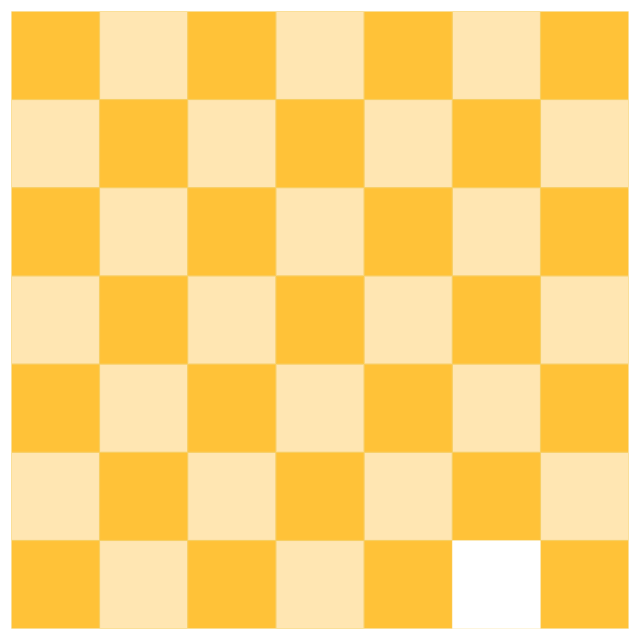
Reproduce this pattern procedurally as a Shadertoy shader.

```glsl
// A seven by seven checkerboard of amber and cream squares on white, with one
// square left out of the bottom row. Alternating triangle waves give the signed
// distance to the grid lines, which shades the checks and their hairline seams.

#define COUNT 7.0
#define MARGIN 0.0177
#define SEAM_WIDTH 0.0018
#define GAP_CELL vec2(5.0, 0.0)
#define AMBER vec3(1.00, 0.76, 0.22)
#define CREAM vec3(1.00, 0.90, 0.70)
#define SEAM vec3(0.97, 0.81, 0.39)
#define PAPER vec3(1.0)

// Distance to the nearest grid line, in cells: positive in even cells
vec2 checkWave(vec2 grid) {
    return abs(mod(grid - 0.5, 2.0) - 1.0) - 0.5;
}

// Antialiased coverage of an axis-aligned box
float boxCoverage(vec2 p, vec2 halfSize, float pixel) {
    vec2 inside = halfSize - abs(p);
    vec2 cover = clamp(inside / pixel + 0.5, 0.0, 1.0);
    return cover.x * cover.y;
}

void mainImage(out vec4 fragColor, in vec2 fragCoord) {
    float side = min(iResolution.x, iResolution.y);
    float pixel = 1.0 / side;
    vec2 uv = (fragCoord - 0.5 * iResolution.xy) / side + 0.5;

    float cell = (1.0 - 2.0 * MARGIN) / COUNT;
    vec2 grid = (uv - MARGIN) / cell;

    // Checks: the product of both axis signs alternates the colours
    vec2 edge = checkWave(grid) * cell;
    vec2 signs = clamp(2.0 * edge / pixel, -1.0, 1.0);
    vec3 color = mix(CREAM, AMBER, 0.5 + 0.5 * signs.x * signs.y);

    // Hairline seams between neighbouring squares
    float nearest = min(abs(edge.x), abs(edge.y));
    float seam = clamp((0.5 * SEAM_WIDTH - nearest) / pixel + 0.5, 0.0, 1.0);
    color = mix(color, SEAM, seam);

    // Board outline and the missing square
    float board = boxCoverage(uv - 0.5, vec2(0.5 - MARGIN), pixel);
    float gap = boxCoverage((grid - GAP_CELL - 0.5) * cell, vec2(0.5 * cell), pixel);
    color = mix(PAPER, color, board * (1.0 - gap));

    fragColor = vec4(color, 1.0);
}
```
